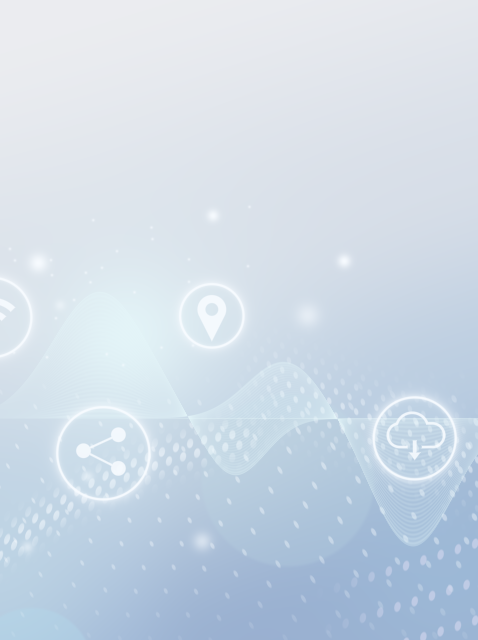
This background is drawn by a Shadertoy shader. Its source:

```glsl
const vec3 WHITE = vec3(0.97, 0.985, 1.0);
const vec3 ICE = vec3(0.90, 0.97, 0.98);
const float HORIZON = 0.346;

float fill(float d, float px) { return 1.0 - smoothstep(-px, px, d); }

float bell(float x, float centre, float width) {
    float t = (x - centre) / width;
    return exp(-t * t);
}

float glow(vec2 p, vec2 centre, float radius) {
    vec2 d = (p - centre) / radius;
    return exp(-dot(d, d));
}

float hash(float n) { return fract(sin(n * 127.1) * 43758.5); }

float segment(vec2 p, vec2 a, vec2 b) {
    vec2 ab = b - a;
    return length(p - a - ab * clamp(dot(p - a, ab) / dot(ab, ab), 0.0, 1.0));
}

// Round head at the origin tapering to a point at depth h
float teardrop(vec2 p, float r, float h) {
    p = vec2(abs(p.x), -p.y);
    float b = r / h, a = sqrt(1.0 - b * b);
    float k = dot(p, vec2(-b, a));
    if (k < 0.0) return length(p) - r;
    if (k > a * h) return length(p - vec2(0.0, h));
    return dot(p, vec2(a, b)) - r;
}

// Icons, each centred on its ring
float pinIcon(vec2 p) {
    p.y -= 0.010;
    return max(teardrop(p, 0.0225, 0.050), 0.010 - length(p));
}

float shareIcon(vec2 p) {
    vec2 hub = vec2(-0.031, 0.004), tip = vec2(0.0235, 0.029);
    vec2 low = vec2(tip.x, -0.0235);
    float links = min(segment(p, hub, tip), segment(p, hub, low)) - 0.0017;
    float nodes = min(length(p - hub), min(length(p - tip), length(p - low)));
    return min(links, nodes - 0.0115);
}

float cloudIcon(vec2 p) {
    float body = segment(p, vec2(-0.0235, 0.005), vec2(0.0275, 0.005)) - 0.0185;
    body = min(body, length(p - vec2(-0.004, 0.015)) - 0.025);
    float gap = max(abs(p.x) - 0.011, p.y);
    float outline = max(abs(body) - 0.0021, -gap);
    float stem = max(abs(p.x) - 0.003, abs(p.y + 0.013) - 0.010);
    float head = max(abs(p.x) * 0.8 - (p.y + 0.034) * 0.6, p.y + 0.022);
    return min(outline, min(stem, head));
}

float signalIcon(vec2 p) {
    p.y += 0.021;
    float r = length(p);
    float arcs = min(abs(r - 0.047), abs(r - 0.027)) - 0.005;
    return min(max(arcs, (abs(p.x) - p.y) * 0.7), r - 0.008);
}

vec3 badge(vec3 col, vec2 p, float radius, float icon, float px) {
    float d = length(p) - radius;
    float halo = exp(-abs(d) / (d > 0.0 ? 0.0065 : 0.0028));
    col = mix(col, ICE, 0.13 * fill(d, px));
    col = mix(col, WHITE, 0.72 * halo);
    col = mix(col, WHITE, 0.85 * fill(abs(d) - 0.0017, px));
    return mix(col, WHITE, 0.88 * fill(icon, px));
}

// Staggered rows of upright oval dots
float dots(vec2 p, vec2 spacing, float radius, float px) {
    vec2 q = p / spacing;
    q.x += 0.5 * mod(floor(q.y), 2.0);
    vec2 cell = (fract(q) - 0.5) * spacing;
    return fill(length(cell * vec2(1.0, 0.66)) - radius, px);
}

vec3 backdrop(vec2 p) {
    float s = p.y + 0.3 * (0.37 - p.x);
    vec3 col = mix(vec3(0.61, 0.70, 0.83), vec3(0.735, 0.805, 0.88), smoothstep(0.0, 0.33, s));
    col = mix(col, vec3(0.84, 0.868, 0.907), smoothstep(0.28, 0.62, s));
    col = mix(col, vec3(0.922, 0.927, 0.94), smoothstep(0.55, 1.08, s));
    col = mix(col, vec3(0.76, 0.86, 0.91), 0.55 * glow(p, vec2(0.0, 0.07), 0.2));
    col = mix(col, vec3(0.64, 0.77, 0.88), 0.5 * glow(p, vec2(0.70, 0.12), 0.18));
    col = mix(col, ICE, 0.35 * glow(p, vec2(0.22, 0.46), 0.24));
    return mix(col, ICE, 0.75 * glow(p, vec2(0.20, 0.475), 0.095));
}

// Fine threads woven between two crossing curves
vec3 ribbon(vec3 col, vec2 p, float px) {
    float a = HORIZON + 0.198 * bell(p.x, 0.156, 0.105) - 0.092 * bell(p.x, 0.365, 0.07);
    float b = HORIZON + 0.09 * bell(p.x, 0.445, 0.085) - 0.20 * bell(p.x, 0.645, 0.09);
    float gap = abs(b - a) + 0.002;
    float inside = fill(max(min(a, b) - p.y, p.y - max(a, b)), px);
    float t = abs(p.y - a) / gap;
    float threads = 0.5 + 0.5 * cos(6.2832 * 30.0 * t);
    threads = mix(0.5, threads, smoothstep(2.0, 4.0, gap / (30.0 * px)));
    float edges = exp(-abs(p.y - a) / 0.012) + exp(-abs(p.y - b) / 0.012);
    float density = 0.10 + 0.16 * threads + 0.22 * edges + 0.4 * exp(-gap / 0.025);
    return mix(col, ICE, inside * min(density, 0.8) * smoothstep(-0.08, 0.12, p.x));
}

void mainImage(out vec4 fragColor, in vec2 fragCoord) {
    vec2 p = fragCoord / iResolution.y;
    float px = 0.8 / iResolution.y;
    vec3 col = backdrop(p);

    // Large translucent discs and the horizon line
    col = mix(col, vec3(0.76, 0.87, 0.91), 0.22 * fill(length(p - vec2(0.45, 0.25)) - 0.135, 0.004));
    col = mix(col, vec3(0.70, 0.85, 0.92), 0.4 * fill(length(p - vec2(0.05, -0.045)) - 0.095, 0.003));
    float span = smoothstep(0.18, 0.32, p.x);
    col = mix(col, ICE, 0.45 * span * fill(abs(p.y - HORIZON) - 0.0006, px));
    col *= 1.0 - 0.018 * span * fill(p.y - HORIZON, px);

    // Dotted fields following gentle slopes
    float wave = p.y + 0.22 * p.x + 0.018 * sin(p.x * 13.0);
    float field = dots(vec2(p.x + 0.3 * p.y, wave), vec2(0.047, 0.037), 0.0022 + 0.0022 * p.x, px);
    col = mix(col, WHITE, 0.42 * field * smoothstep(0.43, 0.33, p.y) * smoothstep(-0.08, 0.2, p.y));
    float arc = p.y - (0.14 + 0.8 * p.x - 0.9 * p.x * p.x);
    float arcMask = bell(arc, 0.0, 0.028) * (1.0 - smoothstep(0.36, 0.43, p.x));
    col = mix(col, WHITE, 0.55 * arcMask * dots(vec2(p.x, arc), vec2(0.022, 0.018), 0.0048, px));
    float crest = p.y - 0.39 + 0.4 * (p.x - 0.45);
    float crestMask = bell(crest, 0.0, 0.055) * smoothstep(0.36, 0.46, p.x);
    col = mix(col, WHITE, 0.45 * crestMask * dots(vec2(p.x, crest), vec2(0.021, 0.019), 0.0034, px));
    float rise = p.y - 0.105 - 0.32 * (p.x - 0.6) + 0.03;
    float riseMask = smoothstep(0.48, 0.65, p.x) * fill(rise - 0.06, px);
    col = mix(col, vec3(0.84, 0.85, 0.94), 0.6 * riseMask * dots(vec2(p.x, rise), vec2(0.027, 0.06), 0.005, px));

    col = ribbon(col, p, px);

    // Scattered specks and soft lights: xy place, z radius, w strength
    for (float i = 0.0; i < 24.0; i++) {
        vec2 place = vec2(0.4 * hash(i + 1.0), 0.40 + 0.28 * hash(i + 41.0));
        col = mix(col, WHITE, 0.6 * glow(p, place, 0.0022));
    }
    vec4 lights[8] = vec4[8](
        vec4(0.333, 0.663, 0.009, 0.9), vec4(0.060, 0.589, 0.014, 0.95),
        vec4(0.538, 0.592, 0.010, 0.95), vec4(0.481, 0.507, 0.018, 0.55),
        vec4(0.094, 0.523, 0.008, 0.45), vec4(0.316, 0.154, 0.014, 0.55),
        vec4(0.043, 0.145, 0.009, 0.5), vec4(0.138, 0.255, 0.008, 0.5));
    for (int i = 0; i < 8; i++)
        col = mix(col, WHITE, lights[i].w * glow(p, lights[i].xy, lights[i].z));

    // Ringed icons
    vec2 signalAt = p - vec2(-0.013, 0.504), pinAt = p - vec2(0.331, 0.5065);
    vec2 shareAt = p - vec2(0.1615, 0.2917), cloudAt = p - vec2(0.648, 0.315);
    col = badge(col, signalAt, 0.062, signalIcon(signalAt), px);
    col = badge(col, pinAt, 0.0495, pinIcon(pinAt), px);
    col = badge(col, shareAt, 0.072, shareIcon(shareAt), px);
    col = badge(col, cloudAt, 0.064, cloudIcon(cloudAt), px);

    fragColor = vec4(col, 1.0);
}
```
